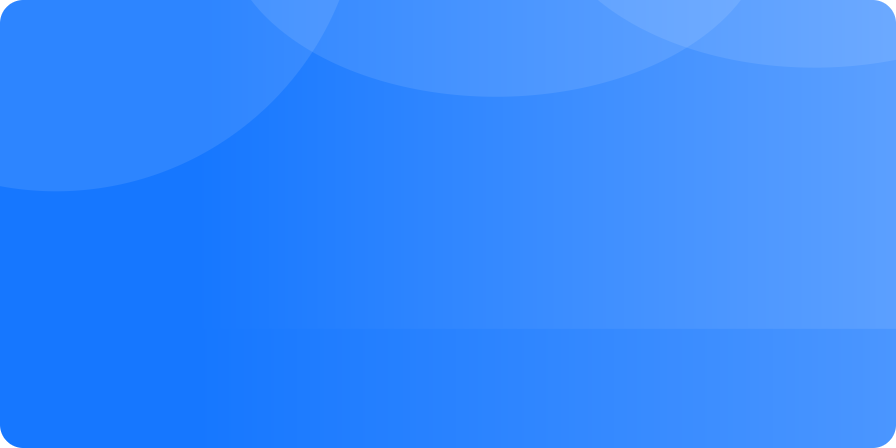
This background is drawn by a WebGL 1 fragment shader. Its source:

```glsl
precision highp float;
// A blue rounded card that pales towards the right, with a brighter upper panel
// and three translucent discs hanging from the top edge. Every lighter tone is
// a thin veil of white over one base blue; lengths are in canvas heights.

uniform vec2 u_resolution;

// Antialiased coverage of a shape from its signed distance.
float fill(float dist) {
  return clamp(0.5 - dist * u_resolution.y, 0.0, 1.0);
}

// Approximate signed distance to an axis-aligned ellipse.
float ellipse(vec2 p, vec2 radii) {
  float k = length(p / radii);
  return k * (k - 1.0) / max(length(p / (radii * radii)), 1e-4);
}

float roundedBox(vec2 p, vec2 halfSize, float radius) {
  vec2 q = abs(p) - halfSize + radius;
  return length(max(q, 0.0)) + min(max(q.x, q.y), 0.0) - radius;
}

vec3 veil(vec3 color, float alpha) {
  return mix(color, vec3(1.0), alpha);
}

void main() {
  vec2 uv = gl_FragCoord.xy / u_resolution;
  vec2 size = vec2(2.0, 1.0);
  vec2 p = uv * size;

  // Base blue, fading lighter to the right
  float fade = clamp((uv.x - 0.22) / 0.78, 0.0, 1.0);
  vec3 color = veil(vec3(0.086, 0.467, 1.0), 0.227 * fade);

  // Upper panel, whose lower edge shows more to the right
  color = veil(color, 0.092 * fade * fill(0.266 - p.y));

  // Overlapping discs: one large circle and two matching ellipses
  vec2 wide = vec2(0.607, 0.382);
  color = veil(color, 0.1 * fill(length(p - vec2(0.125, 1.255)) - 0.682));
  color = veil(color, 0.1 * fill(ellipse(p - vec2(1.107, 1.166), wide)));
  color = veil(color, 0.1 * fill(ellipse(p - vec2(1.818, 1.231), wide)));

  // White outside the rounded corners
  float card = fill(roundedBox(p - 0.5 * size, 0.5 * size, 0.052));
  gl_FragColor = vec4(mix(vec3(1.0), color, card), 1.0);
}
```
